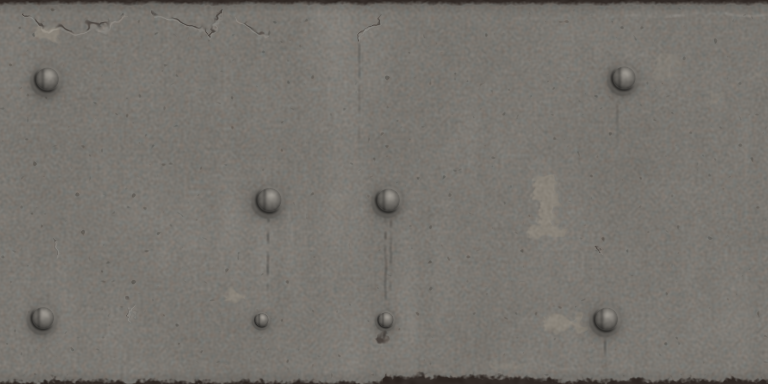
This texture is drawn by a Shadertoy shader. Its source:

```glsl
#define PAINT vec3(0.474, 0.461, 0.439)
#define CHIP vec3(0.545, 0.520, 0.480)
#define GRIME vec3(0.180, 0.150, 0.135)
#define GRAIN 0.050
#define MOTTLE 0.034
#define STREAK 0.020
#define RAGGED 0.022
#define CRACK_WIDTH 0.0025

// Rivets: centre, radius
const vec3 rivets[8] = vec3[8](
    vec3(0.120, 0.789, 0.041), vec3(1.622, 0.792, 0.041), vec3(0.698, 0.474, 0.043),
    vec3(1.008, 0.474, 0.041), vec3(0.109, 0.167, 0.039), vec3(1.576, 0.164, 0.041),
    vec3(0.680, 0.164, 0.024), vec3(1.003, 0.164, 0.027));
// Chipped paint: centre, half size; the first six are strong
const vec4 chips[11] = vec4[11](
    vec4(1.419, 0.513, 0.030, 0.030), vec4(1.427, 0.445, 0.020, 0.042), vec4(1.422, 0.396, 0.042, 0.012),
    vec4(1.464, 0.159, 0.046, 0.016), vec4(0.617, 0.227, 0.030, 0.008), vec4(0.122, 0.914, 0.028, 0.014),
    vec4(0.872, 0.471, 0.014, 0.010), vec4(1.732, 0.823, 0.028, 0.032), vec4(1.862, 0.740, 0.015, 0.018),
    vec4(1.971, 0.805, 0.014, 0.012), vec4(1.326, 0.045, 0.045, 0.008));
// Cracks and scratches: start, end
const vec4 cracks[11] = vec4[11](
    vec4(0.052, 0.974, 0.117, 0.935), vec4(0.117, 0.935, 0.260, 0.930), vec4(0.260, 0.930, 0.320, 0.964),
    vec4(0.396, 0.969, 0.484, 0.943), vec4(0.484, 0.943, 0.542, 0.914), vec4(0.542, 0.914, 0.562, 0.964),
    vec4(0.612, 0.948, 0.698, 0.914), vec4(0.935, 0.904, 0.984, 0.958), vec4(0.146, 0.367, 0.148, 0.344),
    vec4(1.549, 0.367, 1.557, 0.339), vec4(0.341, 0.219, 0.341, 0.172));
// Drips: x, top, bottom, strength
const vec4 drips[7] = vec4[7](
    vec4(0.698, 0.44, 0.22, 0.24), vec4(1.004, 0.44, 0.18, 0.20), vec4(1.018, 0.44, 0.20, 0.16),
    vec4(0.680, 0.14, 0.08, 0.20), vec4(1.576, 0.13, 0.02, 0.22), vec4(0.935, 0.90, 0.60, 0.16),
    vec4(1.607, 0.75, 0.60, 0.12));

vec2 randomGradient(vec2 cell) {
    vec3 q = fract(cell.xyx * vec3(0.1031, 0.1030, 0.0973));
    q += dot(q, q.yzx + 33.33);
    return fract((q.xx + q.yz) * q.zy) * 2.0 - 1.0;
}

float gradientNoise(vec2 p) {
    vec2 i = floor(p), f = p - i, u = f * f * (3.0 - 2.0 * f), e = vec2(1, 0);
    float low = mix(dot(randomGradient(i), f), dot(randomGradient(i + e), f - e), u.x);
    float high = mix(dot(randomGradient(i + e.yx), f - e.yx), dot(randomGradient(i + 1.0), f - 1.0), u.x);
    return mix(low, high, u.y);
}

float crackDistance(vec2 p) {
    float nearest = 1.0;
    for (int i = 0; i < 11; i++) {
        vec2 a = p - cracks[i].xy, d = cracks[i].zw - cracks[i].xy;
        nearest = min(nearest, length(a - d * clamp(dot(a, d) / dot(d, d), 0.0, 1.0)));
    }
    return nearest;
}

vec3 addRivet(vec3 col, vec2 p, vec3 rivet, float px, float grain) {
    vec2 q = (p - rivet.xy) / rivet.z;
    float aa = max(px / rivet.z, 0.10), r = length(q), side = dot(q, vec2(0.5, 0.87));
    // Contact shadow and flange
    col *= 1.0 - 0.20 * exp(-3.5 * max(length(q - vec2(0.0, -0.1)) - 0.85, 0.0));
    col = mix(col, PAINT * (0.86 + 0.14 * side + grain), 1.0 - smoothstep(1.0 - aa, 1.0 + aa, r));
    // Groove, dome and highlight
    vec2 h = (q - vec2(0.08, 0.12)) / 0.70;
    float d = length(h);
    col *= 1.0 - 0.50 * exp(-pow((d - 1.08) / 0.17, 2.0)) * smoothstep(0.6, -0.5, side + 0.3 * q.x);
    vec3 normal = vec3(h, sqrt(max(1.0 - d * d, 0.0)));
    float light = max(dot(normal, vec3(0.16, 0.40, 0.90)), 0.0);
    vec3 dome = PAINT * (0.56 + 0.50 * light + 0.22 * pow(light, 10.0) + 1.5 * grain);
    dome *= 1.0 - 0.22 * exp(-pow((h.x + 0.42) / 0.18, 2.0));
    return mix(col, dome, 1.0 - smoothstep(1.0 - aa, 1.0 + aa, d));
}

void mainImage(out vec4 fragColor, in vec2 fragCoord) {
    vec2 p = fragCoord / iResolution.y;
    float px = 1.0 / iResolution.y;
    float fine = gradientNoise(p * 115.0), rough = gradientNoise(p * 46.0 + 7.0);
    float broad = gradientNoise(p * 4.0 + 3.0), patchy = gradientNoise(p * 17.0 + 31.0);
    // Weathered paint with warm stains and pits
    vec3 col = PAINT + GRAIN * (fine + 0.4 * rough) + MOTTLE * (0.8 * broad + 0.4 * patchy);
    col += STREAK * gradientNoise(p * vec2(21.0, 1.7)) * (0.7 + 2.0 * broad);
    col += vec3(0.028, -0.004, -0.018) * gradientNoise(p * 75.0 + 19.0);
    col += 0.016 * exp(-pow((p.x - 0.89) / 0.06, 2.0));
    col -= 0.09 * smoothstep(0.36, 0.60, gradientNoise(p * 62.0 + 41.0));
    // Chips with ragged edges
    vec2 warp = RAGGED * vec2(rough + 0.5 * fine, gradientNoise(p * 42.0 + 23.0));
    float chip = 0.0;
    for (int i = 0; i < 11; i++) {
        vec2 d = abs(p + warp - chips[i].xy) - chips[i].zw;
        float edge = length(max(d, 0.0)) + min(max(d.x, d.y), 0.0) + 0.014 * (patchy + rough);
        chip = max(chip, (i < 6 ? 0.85 : 0.40) * (1.0 - smoothstep(-0.006, 0.005 + px, edge)));
    }
    col = mix(col, CHIP + 0.04 * (rough + fine), chip);
    // Broken drips
    for (int i = 0; i < 7; i++) {
        vec4 drip = drips[i];
        float x = p.x - drip.x + 0.004 * gradientNoise(vec2(p.y * 25.0, drip.x * 50.0));
        float span = smoothstep(drip.z, drip.z + 0.08, p.y) * (1.0 - smoothstep(drip.y - 0.02, drip.y, p.y));
        span *= smoothstep(-0.35, 0.25, gradientNoise(vec2(drip.x * 70.0, p.y * 38.0)));
        col *= 1.0 - drip.w * span * (1.0 - smoothstep(0.0, 0.004 + px, abs(x)));
    }
    // Interrupted cracks with a raised lip
    vec2 bent = p + 0.9 * warp + 0.03 * vec2(patchy, gradientNoise(p * 19.0 + 5.0));
    float broken = smoothstep(-0.22, 0.22, gradientNoise(p * 27.0 + 11.0));
    float crack = 1.0 - smoothstep(0.0, CRACK_WIDTH + px, crackDistance(bent));
    float lip = 1.0 - smoothstep(0.0, CRACK_WIDTH + px, crackDistance(bent + vec2(-0.004, 0.008)));
    col = mix(col + 0.06 * lip * (1.0 - 0.5 * broken), GRIME, 0.55 * crack * broken);
    float ridge = abs(p.y - 0.958 + 0.02 * gradientNoise(vec2(p.x * 9.0, 2.3)));
    col += 0.05 * broken * smoothstep(1.5, 1.7, p.x) * (1.0 - smoothstep(0.0, 0.004 + px, ridge));
    for (int i = 0; i < 8; i++) col = addRivet(col, p, rivets[i], px, GRAIN * fine);
    // Rust below the small central rivet
    float rust = length((p - vec2(0.996, 0.121) + warp) / vec2(0.014, 0.016));
    col = mix(col, GRIME, 0.65 * (1.0 - smoothstep(0.3, 1.2, rust)));
    // Dark plate edges
    float wave = 0.012 * gradientNoise(vec2(p.x * 24.0, 5.3)) + 0.010 * (rough + fine);
    float bottom = 0.005 + smoothstep(0.995, 1.005, p.x) * mix(0.014, 0.004, smoothstep(1.30, 1.45, p.x));
    float dark = max(smoothstep(0.985, 0.998, p.y + 0.5 * wave),
        1.0 - smoothstep(bottom - 0.006, bottom + 0.007, p.y + wave));
    col *= 1.0 - 0.10 * smoothstep(0.96, 0.99, p.y) - 0.08 * (1.0 - smoothstep(0.01, 0.04, p.y));
    col = mix(col, GRIME + 0.06 * rough, 0.95 * dark);
    fragColor = vec4(clamp(col, 0.0, 1.0), 1.0);
}
```
